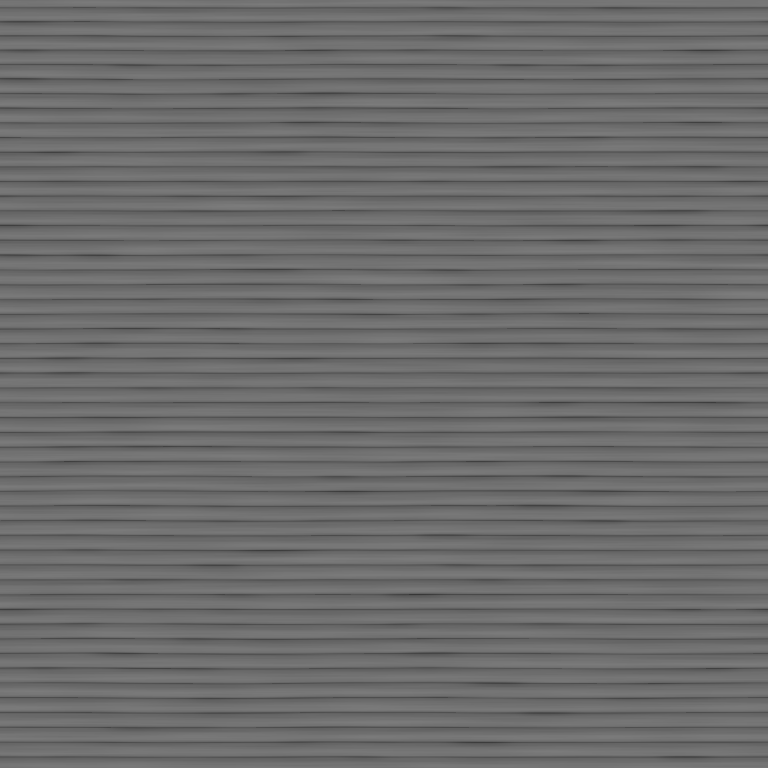
This texture is drawn by a Shadertoy shader. Its source:

```glsl
// Grey wall of 52 thin horizontal slats, each a soft ramp between fine dark seams.
// Slats come from a row coordinate; layered sines bend and smudge the seams,
// and stretched cellular noise draws the fine grain along each slat.

const float TAU = 6.2831853;
const float SLATS = 52.0;
const float SHADE_TONE = 0.382;   // just under a seam
const float FACE_TONE = 0.464;    // lit part of a slat

float hash1(float n) {
    return fract(sin(n * 127.1 + 3.7) * 4375.85);
}

vec2 hash2(vec2 p) {
    vec2 q = vec2(dot(p, vec2(127.1, 311.7)), dot(p, vec2(269.5, 183.3)));
    return fract(sin(q) * 4375.85);
}

// Sum of sines with seeded phases, roughly -1 to 1, periodic over x = 0..1.
float layeredSines(float x, float seed) {
    float sum = 0.0;
    for (int i = 0; i < 5; i++) {
        float octave = float(i);
        float freq = 1.0 + octave * 2.0 + floor(2.0 * hash1(seed + octave * 7.3));
        float phase = TAU * hash1(seed * 1.7 + octave * 13.1);
        sum += sin(TAU * freq * x + phase) / (1.0 + 0.4 * octave);
    }
    return sum * 0.4;
}

// Distance to the nearest jittered cell point.
float cellular(vec2 p) {
    vec2 cell = floor(p);
    float nearest = 2.0;
    for (int j = -1; j <= 1; j++) {
        for (int i = -1; i <= 1; i++) {
            vec2 c = cell + vec2(i, j);
            nearest = min(nearest, length(c + hash2(c) - p));
        }
    }
    return nearest;
}

// Row coordinate counted from the top; slats are slightly tighter there.
float slatCoord(vec2 uv) {
    float depth = 1.0 - uv.y;
    float bend = 0.03 * sin(TAU * (uv.x * 2.0 + depth * 3.0)) * sin(TAU * depth * 2.0);
    bend += 0.012 * layeredSines(uv.x, 4.0);
    return SLATS * depth - 0.25 - 0.3 * exp(-depth * 10.0) + bend;
}

// Slat shading; f runs from 0 at the upper seam to 1 at the lower.
float slatFace(float f) {
    float tone = mix(SHADE_TONE, FACE_TONE, smoothstep(-0.1, 0.7, f));
    return tone - 0.035 * smoothstep(0.75, 1.0, f);
}

// Darkness of a seam at signed distance d below it, with soft smudges under it.
float seamShade(float d, float x, float seam, float pixel) {
    float width = max(0.05, 0.5 * pixel);
    float wave = layeredSines(x, seam * 3.1);
    float smudge = smoothstep(0.1, 1.1, wave);
    float line = (0.085 + 0.025 * wave) * exp(-d * d / (width * width));
    float reach = d > 0.0 ? 0.06 : 0.01;
    return line + 0.045 * smudge * exp(-d * d / reach);
}

// Long thin streaks at two scales, centred on zero.
float grain(vec2 uv) {
    float coarse = cellular(uv * vec2(4.0, 170.0)) - 0.45;
    float fine = cellular(uv * vec2(6.0, 330.0) + 17.0) - 0.45;
    return 0.025 * coarse + 0.025 * fine;
}

void mainImage(out vec4 fragColor, in vec2 fragCoord) {
    vec2 uv = fragCoord / iResolution.xy;
    float pixel = SLATS / iResolution.y;

    float row = slatCoord(uv);
    float slat = floor(row);
    float seam = floor(row + 0.5);

    // Face, seam and grain
    float tone = slatFace(row - slat);
    tone -= seamShade(row - seam, uv.x, seam, pixel);
    tone += grain(uv);

    // Tone drift along each slat
    tone += 0.008 * layeredSines(uv.x, slat * 5.3 + 40.0);
    tone += 0.006 * (hash1(slat + 90.0) - 0.5);

    fragColor = vec4(vec3(tone), 1.0);
}
```
